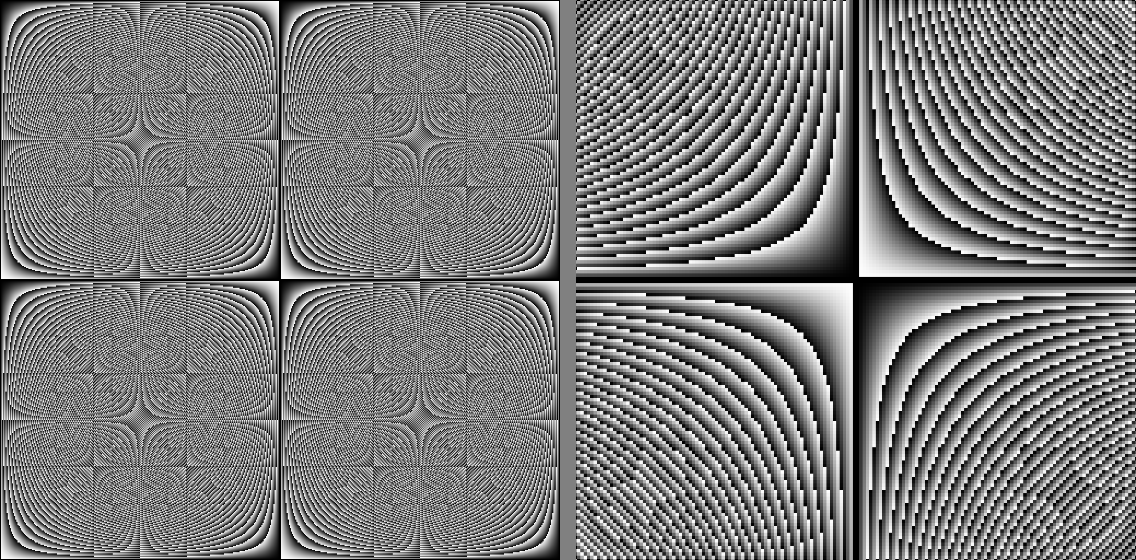
Left, the full canvas; right, a detail of the centre.
This pattern is drawn by a Shadertoy shader. Its source:

```glsl
const float REPEATS = 2.0;       // tiles across and down
const float TILE_CELLS = 256.0;  // cells along one tile side
const float LEVELS = 255.0;      // product wraps here, so both tile borders are black
const float EDGE_WIDTH = 0.5;    // smoothing footprint, as a share of one sample
const int MAX_TAPS = 4;          // most cells one footprint can span per axis

// Grey of one cell: the product of its coordinates, wrapped
float productShade(vec2 cell) {
    vec2 local = mod(cell, TILE_CELLS);
    float product = local.x * local.y;
    // The half step keeps exact multiples clear of rounding
    float wraps = floor((product + 0.5) / LEVELS);
    return (product - wraps * LEVELS) / LEVELS;
}

// Average of the cells under a square footprint, weighted by overlap
float filteredShade(vec2 low, float width) {
    vec2 high = low + width;
    vec2 first = floor(low);
    float sum = 0.0;
    float total = 0.0;
    for (int j = 0; j < MAX_TAPS; j++) {
        for (int i = 0; i < MAX_TAPS; i++) {
            vec2 cell = first + vec2(i, j);
            vec2 overlap = max(min(high, cell + 1.0) - max(low, cell), 0.0);
            float weight = overlap.x * overlap.y;
            sum += weight * productShade(cell);
            total += weight;
        }
    }
    return sum / total;
}

void mainImage(out vec4 fragColor, in vec2 fragCoord) {
    // Cell coordinates, counted from the upper left
    float cellsPerSample = REPEATS * TILE_CELLS / iResolution.y;
    vec2 fromTop = vec2(fragCoord.x, iResolution.y - fragCoord.y);
    float footprint = EDGE_WIDTH * cellsPerSample;
    vec2 low = fromTop * cellsPerSample - 0.5 * footprint;

    fragColor = vec4(vec3(filteredShade(low, footprint)), 1.0);
}
```
